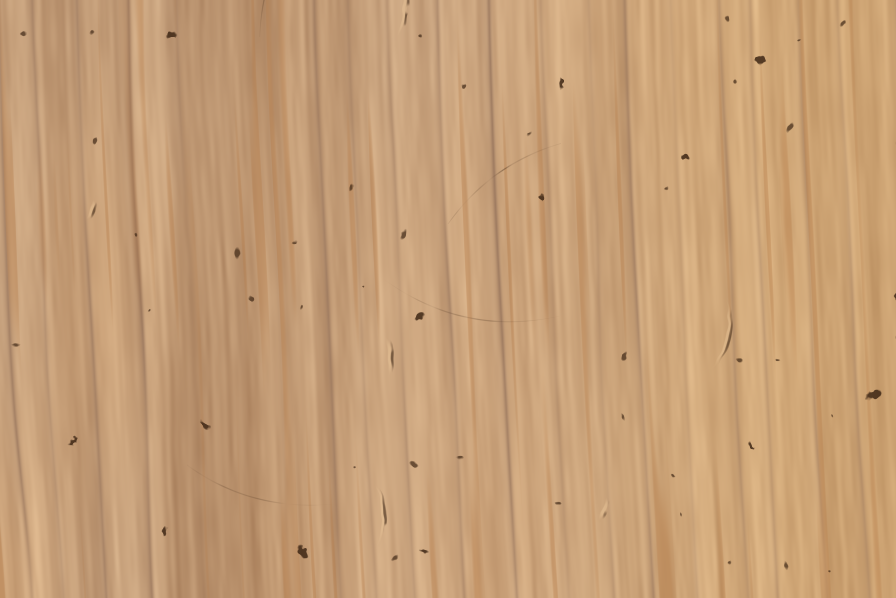
Write a Shadertoy shader that draws this texture.

```glsl
const vec3 PALE_WOOD = vec3(0.845, 0.687, 0.520);
const vec3 DEEP_WOOD = vec3(0.680, 0.508, 0.355);
const vec3 RING_GREY = vec3(0.590, 0.455, 0.360);
const vec3 RESIN_ORANGE = vec3(0.700, 0.470, 0.270);
const vec3 KNOT_BROWN = vec3(0.240, 0.150, 0.080);
const vec3 DENT_LIGHT = vec3(0.930, 0.790, 0.610);

float hash(vec2 p) {
    vec3 q = fract(vec3(p.xyx) * 0.1031);
    q += dot(q, q.yzx + 33.33);
    return fract((q.x + q.y) * q.z);
}

float noise(vec2 p) {
    vec2 i = floor(p), f = fract(p);
    f = f * f * (3.0 - 2.0 * f);
    return mix(mix(hash(i), hash(i + vec2(1, 0)), f.x),
               mix(hash(i + vec2(0, 1)), hash(i + vec2(1, 1)), f.x), f.y);
}

// Noise centred on zero, stretched along the grain
float streak(vec2 g, float across, float along) {
    return noise(g * vec2(across, along) + across) - 0.5;
}

// Growth rings: a soft wash on the left, a sharper edge on the right
float rings(vec2 g, float spacing) {
    float cell = floor(g.x / spacing), sum = 0.0;
    for (float k = -1.0; k <= 1.0; k++) {
        float id = cell + k;
        float centre = (id + 0.5 + 0.5 * (hash(vec2(id, 3.0)) - 0.5)) * spacing;
        float d = g.x - centre + 0.006 * (noise(vec2(id * 7.0, g.y * 3.0)) - 0.5);
        float wash = exp(-abs(d) / (d < 0.0 ? 0.014 : 0.003));
        float core = exp(-d * d / 0.000012);
        float strength = 0.35 + 0.65 * hash(vec2(id, 9.0));
        strength *= 0.6 + 0.8 * noise(vec2(id * 5.0, g.y * 4.0));
        sum += strength * (0.4 * wash + 0.5 * core);
    }
    return sum;
}

// Offset from a jittered cell centre (xy) and two random values (zw)
vec4 scatter(vec2 p, float scale, float seed) {
    vec2 id = floor(p * scale), s = id + seed;
    vec2 jitter = vec2(hash(s + 1.7), hash(s + 8.3)) - 0.5;
    vec2 offset = (fract(p * scale) - 0.5 - 0.5 * jitter) / scale;
    return vec4(offset, hash(s + 15.1), hash(s + 27.9));
}

vec2 rotate(vec2 p, float a) {
    float c = cos(a), s = sin(a);
    return vec2(c * p.x + s * p.y, c * p.y - s * p.x);
}

float ellipse(vec2 p, vec2 radius, float soft) {
    float d = (length(p / radius) - 1.0) * min(radius.x, radius.y);
    return 1.0 - smoothstep(-soft, soft, d);
}

// Small dark pits, some round and some torn sideways
float pits(vec2 p, float scale, float seed, float chance, float size, float soft) {
    vec4 s = scatter(p, scale, seed);
    float r = size * (0.5 + 0.9 * s.w * s.w);
    float longer = 1.0 + 1.6 * fract(s.w * 13.0);
    vec2 q = rotate(s.xy, 6.28 * fract(s.w * 29.0));
    q += 0.9 * size * (vec2(noise(p * 170.0), noise(p * 170.0 + 40.0)) - 0.5);
    return step(s.z, chance) * ellipse(q, vec2(r * longer, r), soft);
}

// Dents along the grain: x is the shadowed side, y the lit side
vec2 dents(vec2 p, float scale, float seed, float chance, float soft) {
    vec4 s = scatter(p, scale, seed);
    vec2 q = rotate(s.xy, 0.7 * (s.w - 0.65));
    float len = 0.012 + 0.034 * fract(s.w * 17.0);
    q.x += 4.0 * q.y * q.y + 0.004 * (noise(p * 70.0) - 0.5);
    vec2 radius = vec2(0.0028, len);
    float broken = smoothstep(0.25, 0.6, noise(p * 60.0 + 5.0));
    float shadow = ellipse(q - vec2(0.002, 0.0), radius * 0.8, soft) * broken;
    float lit = ellipse(q + vec2(0.002, 0.0), radius, soft);
    return step(s.z, chance) * vec2(shadow, lit);
}

float scratches(vec2 p, float scale, float seed, float chance, float soft) {
    vec4 s = scatter(p, scale, seed);
    vec2 q = rotate(s.xy, 3.14 * s.w);
    q.y += 1.5 * q.x * q.x;
    float line = ellipse(q, vec2(0.07, 0.0009), soft);
    return step(s.z, chance) * line * noise(p * 50.0);
}

void mainImage(out vec4 fragColor, in vec2 fragCoord) {
    vec2 p = fragCoord / iResolution.y;
    float soft = max(0.0012, 0.8 / iResolution.y);

    // Grain leans right toward the bottom and wavers gently
    vec2 g = p;
    g.x += 0.058 * p.y - 0.014 * p.y * p.y;
    g.x += 0.010 * (noise(p * vec2(3.0, 2.2)) - 0.5);

    // Broad dark plank of heartwood
    float leftEdge = 0.265 + 0.07 * (noise(vec2(4.0, p.y * 2.5)) - 0.5);
    float heart = smoothstep(leftEdge - 0.015, leftEdge + 0.02, p.x);
    heart *= 1.0 - smoothstep(0.47, 0.58, g.x);

    // Streaks and fibres
    float tone = 0.22 + 0.32 * heart;
    tone += 0.32 * streak(g, 14.0, 0.8) + 0.36 * streak(g, 48.0, 1.2);
    tone += 0.42 * streak(g, 125.0, 2.0) + 0.22 * streak(g, 150.0, 16.0);
    tone += 0.14 * streak(p, 3.0, 3.0);
    vec3 col = mix(PALE_WOOD, DEEP_WOOD, tone);

    // Yellow toward the right, cooler patches on the left
    float right = smoothstep(0.75, 1.4, p.x);
    col += vec3(0.002, 0.000, -0.026) * right;
    col += vec3(-0.018, -0.004, 0.014) * noise(p * vec2(6.0, 2.0)) * (1.0 - right);

    // Rings and thin resin lines
    float ringShare = (1.0 - 0.85 * heart) * mix(0.75, 0.5, right);
    col = mix(col, RING_GREY, clamp(rings(g, 0.075) * ringShare, 0.0, 0.85));
    float resin = smoothstep(0.76, 0.95, noise(g * vec2(85.0, 1.6) + 71.0));
    col = mix(col, RESIN_ORANGE, 0.38 * resin);

    // Wear: scratches, dents and pits
    col = mix(col, KNOT_BROWN, 0.5 * scratches(p, 3.2, 51.0, 0.4, soft));
    vec2 dent = dents(p, 3.5, 23.0, 0.38, soft);
    col = mix(col, DENT_LIGHT, 0.45 * dent.y);
    col = mix(col, KNOT_BROWN, 0.6 * dent.x);
    col = mix(col, KNOT_BROWN, 0.85 * pits(p, 5.0, 61.0, 0.3, 0.0065, soft));
    col = mix(col, KNOT_BROWN, 0.7 * pits(p, 11.0, 87.0, 0.2, 0.0032, soft));

    fragColor = vec4(clamp(col, 0.0, 1.0), 1.0);
}
```
